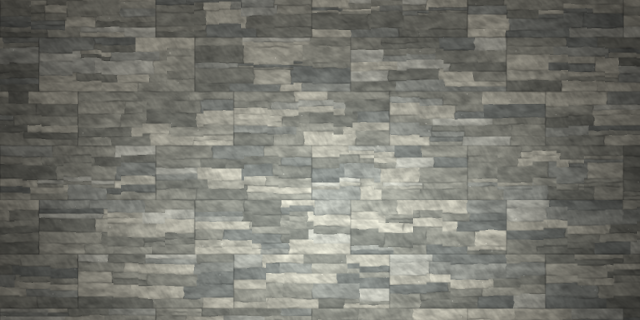
Write a Shadertoy shader that draws this texture.

```glsl
#define TILE vec2(0.487, 0.1693)
#define FIRST_ROW 0.0365
#define STRIPS 5.0
#define GAP 0.0036
#define JOINT 0.0032
#define DARK_STONE vec3(0.475, 0.470, 0.435)
#define MID_STONE vec3(0.580, 0.570, 0.525)
#define LIGHT_STONE vec3(0.725, 0.705, 0.645)
#define LAMP_POS vec2(1.03, 0.31)
#define LAMP_SIZE vec2(0.76, 0.54)
#define AMBIENT 0.64
#define LAMP_GAIN 0.42

float hash(vec2 p) {
    vec3 q = fract(vec3(p.xyx) * 0.1031);
    q += dot(q, q.yzx + 33.33);
    return fract((q.x + q.y) * q.z);
}

float noise(vec2 p) {
    vec2 i = floor(p), f = fract(p);
    f = f * f * (3.0 - 2.0 * f);
    return mix(mix(hash(i), hash(i + vec2(1, 0)), f.x),
               mix(hash(i + vec2(0, 1)), hash(i + vec2(1, 1)), f.x), f.y);
}

float fbm(vec2 p) {
    float sum = 0.0, amp = 0.5;
    for (int i = 0; i < 4; i++) {
        sum += amp * noise(p);
        p = mat2(1.6, 1.2, -1.2, 1.6) * p + 7.3;
        amp *= 0.55;
    }
    return sum;
}

// Jittered position of cut k when the unit interval has n parts
float cutAt(float k, float n, float seed) {
    float jitter = (k < 0.5 || k > n - 0.5) ? 0.0 : hash(vec2(k, seed)) - 0.5;
    return (k + 0.55 * jitter) / n;
}

// Part index, distance to its start, distance to its end
vec3 divide(float x, float n, float seed) {
    float k = floor(x * n);
    if (x < cutAt(k, n, seed)) k -= 1.0;
    else if (x >= cutAt(k + 1.0, n, seed)) k += 1.0;
    return vec3(k, x - cutAt(k, n, seed), cutAt(k + 1.0, n, seed) - x);
}

vec3 stoneColor(vec2 p, float id) {
    float tone = hash(vec2(id, 3.7));
    vec3 color = mix(DARK_STONE, MID_STONE, smoothstep(0.08, 0.50, tone));
    color = mix(color, LIGHT_STONE, smoothstep(0.58, 0.82, tone));
    color += vec3(-0.010, 0.0, 0.016) * step(0.7, hash(vec2(id, 9.1)));

    // Slanted ripples and cloudy mottling
    vec2 shift = vec2(hash(vec2(id, 1.3)), hash(vec2(id, 5.9))) * 40.0;
    float slant = mix(0.4, 1.1, hash(vec2(id, 6.4)));
    vec2 along = mat2(cos(slant), sin(slant), -sin(slant), cos(slant)) * p;
    float ripple = fbm(along * vec2(45.0, 130.0) + shift) - 0.5;
    float cloud = fbm(p * vec2(24.0, 55.0) + shift) - 0.5;
    return color * (1.0 + 0.28 * ripple + 0.48 * cloud);
}

vec3 wall(vec2 p) {
    // Tile rows slide by quarter steps, repeating every third row
    float row = floor((p.y - FIRST_ROW) / TILE.y);
    vec2 grid = vec2(p.x / TILE.x - 0.5 + 0.25 * mod(row, 3.0), (p.y - FIRST_ROW) / TILE.y);
    vec2 tile = floor(grid), local = fract(grid);
    float seed = floor(hash(tile + 17.0) * 900.0);
    vec2 border = min(local, 1.0 - local) * TILE;

    // Ragged strips that step up or down between columns
    vec2 ragged = vec2(noise(p * 75.0), noise(p * vec2(30.0, 60.0) + 31.0)) - 0.5;
    float column = divide(local.x, 5.0, seed + 0.5).x;
    float lift = 0.13 * (hash(vec2(column, seed + 7.0)) - 0.5);
    local.y += lift * 4.0 * local.y * (1.0 - local.y);
    local = clamp(local + ragged * vec2(0.012, 0.022), 0.0, 0.999);
    vec3 strip = divide(local.y, STRIPS, seed);
    float stripSeed = seed + 13.0 * strip.x + 1.0;
    float count = 3.0 + floor(2.0 * hash(vec2(stripSeed, 2.2)));
    vec3 stone = divide(local.x, count, stripSeed);
    float id = stripSeed + 0.173 * stone.x;

    // Some stones are two thin slabs
    if (hash(vec2(id, 8.8)) < 0.15) {
        float middle = 0.5 * (strip.z - strip.y);
        if (middle > 0.0) { strip.z = middle; id += 0.61; }
        else strip.y = -middle;
    }
    float below = strip.y * TILE.y;
    float edge = min(min(below, strip.z * TILE.y), min(stone.y, stone.z) * TILE.x);

    // Faint gaps that fade in and out, and thin tile joints
    vec3 color = stoneColor(p, id);
    float strength = 0.20 * smoothstep(0.38, 0.80, noise(p * vec2(25.0, 45.0) + 90.0));
    color *= 1.0 - strength * (1.0 - smoothstep(0.0, GAP, edge));
    color *= 1.0 - 0.08 * (1.0 - smoothstep(0.0, 0.006, below));
    color *= 1.0 - 0.20 * (1.0 - smoothstep(0.0, JOINT, border.x));
    color *= 1.0 - 0.08 * (1.0 - smoothstep(0.0, JOINT, border.y));

    // Sparse bright glints
    vec2 cell = floor(p * 40.0);
    vec2 spot = 0.2 + 0.6 * vec2(hash(cell + 4.0), hash(cell + 71.0));
    float glint = 1.0 - smoothstep(0.03, 0.09, length(fract(p * 40.0) - spot));
    return color + 0.25 * glint * step(0.985, hash(cell + 150.0));
}

void mainImage(out vec4 fragColor, in vec2 fragCoord) {
    // Four slightly spread samples soften every edge
    vec2 p = fragCoord / iResolution.y;
    vec3 color = vec3(0.0);
    for (int i = 0; i < 4; i++) {
        vec2 offset = vec2(i % 2, i / 2) - 0.5;
        color += 0.25 * wall(p + offset * 0.0025);
    }

    // Lamp pool, haze and darker corners
    vec2 reach = (p - LAMP_POS) / LAMP_SIZE;
    float lamp = exp(-1.4 * dot(reach, reach));
    float vignette = 1.0 - 0.32 * smoothstep(0.55, 1.2, length((p - vec2(1.0, 0.5)) * vec2(1.0, 0.9)));
    color *= (AMBIENT + LAMP_GAIN * lamp) * vignette;
    color += lamp * vec3(0.080, 0.100, 0.105);
    fragColor = vec4(clamp(color, 0.0, 1.0), 1.0);
}
```
